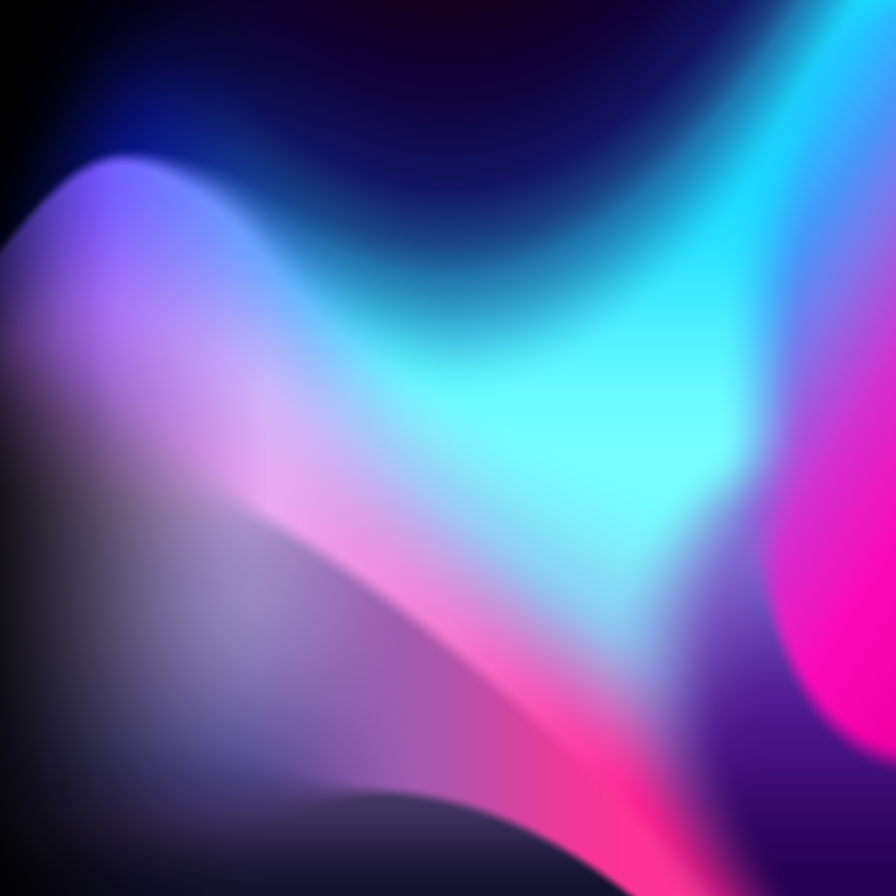
A WebGL 2 fragment shader for this background:

```glsl
#version 300 es
precision highp float;
// Soft neon gradient: a folded violet, cyan and pink ribbon beside a magenta lobe.
uniform vec2 u_resolution;
out vec4 fragColor;

// Soft step centred on zero.
float soft(float d, float halfWidth) {
  return smoothstep(-halfWidth, halfWidth, d);
}

// Moves a colour on towards the next stop between a and b.
vec3 stop(vec3 colour, vec3 next, float a, float b, float t) {
  return mix(colour, next, clamp((t - a) / (b - a), 0.0, 1.0));
}

// Night sky, by height above the glowing horizon.
vec3 skyColour(vec2 p, float height) {
  vec3 c = vec3(0.12, 0.38, 0.62);
  c = stop(c, vec3(0.07, 0.08, 0.38), 0.0, 0.1, height);
  c = stop(c, vec3(0.06, 0.0, 0.21), 0.1, 0.22, height);
  c = stop(c, vec3(0.08, 0.0, 0.08), 0.22, 0.34, height);
  vec3 leftSky = mix(vec3(0.03, 0.08, 0.55), vec3(0.02, 0.0, 0.1), smoothstep(-0.02, 0.19, height));
  c = mix(leftSky, c, smoothstep(0.12, 0.4, p.x));
  return c * smoothstep(-0.03, 0.17, p.x - 0.25 * (p.y - 0.8));
}

// Ribbon, from its crease (v = 0) to its crest (v = 1).
vec3 ribbonColour(vec2 p, float v) {
  vec3 low = stop(vec3(0.55, 0.36, 0.72), vec3(0.92, 0.66, 0.95), 0.1, 0.3, p.x);
  low = stop(low, vec3(0.96, 0.48, 0.82), 0.3, 0.5, p.x);
  low = stop(low, vec3(1.0, 0.14, 0.57), 0.5, 0.71, p.x);
  vec3 middle = stop(vec3(0.66, 0.42, 0.95), vec3(0.8, 0.72, 0.98), 0.1, 0.3, p.x);
  middle = stop(middle, vec3(0.56, 0.78, 0.95), 0.3, 0.6, p.x);
  vec3 cyan = mix(vec3(0.46, 1.0, 1.0), vec3(0.1, 0.86, 1.0), smoothstep(0.48, 0.82, p.y));
  vec3 high = stop(vec3(0.46, 0.33, 1.0), vec3(0.42, 0.6, 1.0), 0.1, 0.26, p.x);
  high = mix(high, cyan, smoothstep(0.24, 0.46, p.x));
  vec3 c = mix(low, middle, smoothstep(0.0, 0.55, v));
  c = mix(c, high, smoothstep(0.35, 0.95, v));
  return c * smoothstep(-0.1, 0.14, p.x);
}

// Misty fold below the crease, with a dark hill at its foot.
vec3 foldColour(vec2 p) {
  vec3 mist = mix(vec3(0.18, 0.17, 0.46), vec3(0.6, 0.54, 0.77), smoothstep(0.0, 0.36, p.y));
  mist = mix(mist, vec3(0.72, 0.6, 0.82), smoothstep(0.34, 0.48, p.y));
  vec3 rose = mix(vec3(0.62, 0.36, 0.69), vec3(0.98, 0.2, 0.58), smoothstep(0.42, 0.7, p.x));
  vec3 c = mix(mist, rose, smoothstep(0.26, 0.48, p.x));
  float slope = max(p.x - 0.41, 0.0);
  float hill = 0.117 - 1.35 * slope * slope - p.y;
  vec3 hillColour = mix(vec3(0.08, 0.07, 0.18), vec3(0.26, 0.21, 0.39), smoothstep(0.0, 0.12, p.y));
  c = mix(c, hillColour, soft(hill, mix(0.07, 0.009, smoothstep(0.18, 0.44, p.x))));
  return c * smoothstep(-0.08, 0.3, p.x);
}

// Violet shade at the lower right.
vec3 shadeColour(vec2 p) {
  vec3 c = mix(vec3(0.15, 0.0, 0.32), vec3(0.3, 0.08, 0.54), smoothstep(0.0, 0.22, p.y));
  c = mix(c, vec3(0.5, 0.42, 0.83), smoothstep(0.17, 0.42, p.y));
  float pale = smoothstep(0.86, 0.7, p.x) * smoothstep(0.1, 0.3, p.y);
  return mix(c, vec3(0.62, 0.52, 0.86), 0.6 * pale);
}

// Lobe, magenta below and azure above.
vec3 lobeColour(vec2 p) {
  float t = p.y + 1.6 * (1.0 - p.x);
  vec3 c = stop(vec3(0.95, 0.0, 0.65), vec3(0.98, 0.04, 0.72), 0.2, 0.4, t);
  c = stop(c, vec3(0.83, 0.19, 0.8), 0.4, 0.6, t);
  c = stop(c, vec3(0.55, 0.42, 0.9), 0.6, 0.75, t);
  c = stop(c, vec3(0.27, 0.6, 0.98), 0.75, 0.9, t);
  return stop(c, vec3(0.13, 0.77, 1.0), 0.9, 1.02, t);
}

void main() {
  vec2 p = gl_FragCoord.xy / u_resolution;

  // Crest and crease curves of the ribbon.
  float bump = (p.x - 0.14) / (p.x < 0.14 ? 0.24 : 0.36);
  float crest = 0.46 + 0.365 * exp(-bump * bump);
  float crease = 0.53 - 0.76 * pow(p.x, 1.6);

  // Ribbon over the misty fold.
  vec3 colour = ribbonColour(p, (p.y - crease) / (crest - crease));
  float creaseWidth = mix(0.1, 0.016, smoothstep(0.05, 0.32, p.x));
  colour = mix(foldColour(p), colour, soft(p.y - crease, creaseWidth));

  // Violet shade right of the ribbon's turn.
  float turn = p.y - 0.27;
  float shadeEdge = 0.735 + 1.2 * turn * turn + 1.2 * pow(max(turn, 0.0), 2.0);
  float shade = soft(p.x - shadeEdge, 0.07) * smoothstep(0.56, 0.42, p.y);
  colour = mix(colour, shadeColour(p), shade);

  // Sky, sharp over the crest and diffuse over the valley.
  float valley = 0.69 + 2.0 * (p.x - 0.5) * (p.x - 0.5);
  float horizon = mix(crest + 0.005, valley, smoothstep(0.2, 0.38, p.x));
  float height = p.y - horizon;
  float haze = mix(0.016, 0.14, smoothstep(0.12, 0.52, p.x));
  colour = mix(colour, skyColour(p, height), smoothstep(-haze, 0.35 * haze, height));

  // Lobe on the right edge, softest at its waist.
  float stretch = p.y - clamp(p.y, 0.42, 0.67);
  vec2 q = vec2((p.x - 1.02) / 0.17, stretch / (stretch < 0.0 ? 0.27 : 0.335));
  float waist = smoothstep(0.3, 0.5, p.y) * smoothstep(0.95, 0.7, p.y);
  colour = mix(colour, lobeColour(p), soft(1.0 - length(q), mix(0.07, 0.3, waist)));

  fragColor = vec4(colour, 1.0);
}
```
